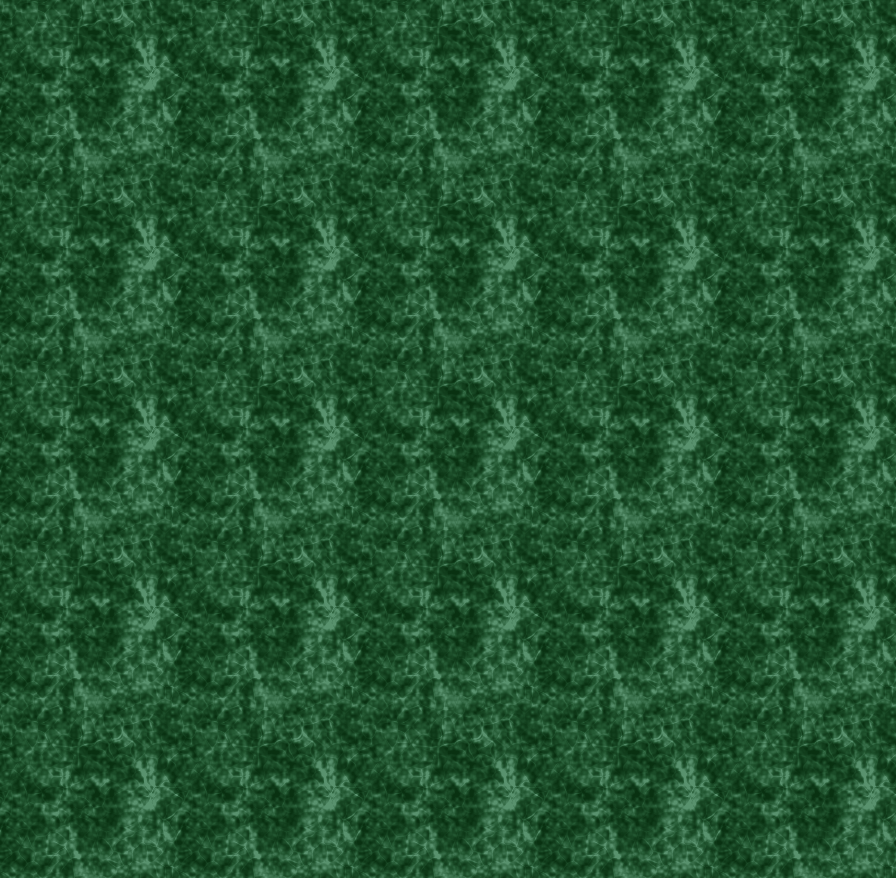
Give the GLSL for this texture, as a WebGL 1 fragment shader.

```glsl
precision highp float;
// Dark green marble made of one square tile repeated about five times each way.
// Wrapped value noise and cellular noise give the mottling, grain and crackle;
// soft blobs set light and dark areas, and warped segments draw the pale veins.
uniform vec2 u_resolution;

const float TILES_ACROSS = 4.979;
const vec3 DEEP_GREEN = vec3(0.06, 0.23, 0.10);
const vec3 MID_GREEN = vec3(0.14, 0.35, 0.20);
const vec3 PALE_GREEN = vec3(0.32, 0.54, 0.40);

vec2 hash2(vec2 cell, float seed) {
  vec2 k = vec2(dot(cell, vec2(127.1, 311.7)), dot(cell, vec2(269.5, 183.3)));
  return fract(sin(k + seed * 17.3) * 43758.5);
}

// Value noise that wraps after "count" cells, centred on zero
float mottle(vec2 p, float count, float seed) {
  vec2 g = p * count;
  vec2 i = floor(g);
  vec2 f = fract(g);
  f = f * f * (3.0 - 2.0 * f);
  float a = hash2(mod(i, count), seed).x;
  float b = hash2(mod(i + vec2(1.0, 0.0), count), seed).x;
  float c = hash2(mod(i + vec2(0.0, 1.0), count), seed).x;
  float d = hash2(mod(i + 1.0, count), seed).x;
  return mix(mix(a, b, f.x), mix(c, d, f.x), f.y) - 0.5;
}

// Wrapped cellular noise: distances to the nearest and second nearest points
vec2 cellular(vec2 p, float count, float seed) {
  vec2 g = p * count;
  vec2 i = floor(g);
  vec2 nearest = vec2(8.0);
  for (int y = -1; y <= 1; y++) {
    for (int x = -1; x <= 1; x++) {
      vec2 o = vec2(float(x), float(y));
      float d = length(o + hash2(mod(i + o, count), seed) - fract(g));
      nearest.y = min(nearest.y, max(nearest.x, d));
      nearest.x = min(nearest.x, d);
    }
  }
  return nearest;
}

// Thin bright lines along the borders of the cells
float crackle(vec2 p, float count, float width, float seed) {
  vec2 d = cellular(p, count, seed);
  return 1.0 - smoothstep(0.0, width * count, d.y - d.x);
}

// Shortest offset on the repeating tile
vec2 wrapOffset(vec2 d) {
  return d - floor(d + 0.5);
}

float blob(vec2 p, vec2 centre, vec2 radii) {
  vec2 d = wrapOffset(p - centre) / radii;
  return exp(-dot(d, d));
}

float vein(vec2 p, vec2 a, vec2 b, float width) {
  vec2 arm = 0.5 * (b - a);
  vec2 d = wrapOffset(p - 0.5 * (a + b));
  float along = clamp(dot(d, arm) / dot(arm, arm), -1.0, 1.0);
  float r = length(d - arm * along) / width;
  return exp(-r * r) * (1.0 - 0.4 * along * along);
}

// Broad light and dark areas
float regions(vec2 p) {
  float light = 0.20 * blob(p, vec2(0.80, 0.68), vec2(0.20, 0.24));
  light += 0.30 * blob(p, vec2(0.505, 0.88), vec2(0.045, 0.07));
  light += 0.26 * blob(p, vec2(0.835, 0.45), vec2(0.05, 0.06));
  light += 0.46 * blob(p, vec2(0.965, 0.215), vec2(0.04, 0.026));
  light += 0.40 * blob(p, vec2(0.58, 0.325), vec2(0.055, 0.022));
  float dark = 0.17 * blob(p, vec2(0.52, 0.57), vec2(0.11, 0.17));
  dark += 0.15 * blob(p, vec2(0.54, 0.19), vec2(0.16, 0.08));
  dark += 0.10 * blob(p, vec2(0.03, 0.46), vec2(0.12, 0.13));
  return light - dark;
}

// Main pale fractures
float fractures(vec2 p) {
  float v = 0.42 * vein(p, vec2(0.37, 0.28), vec2(0.40, 0.72), 0.012);
  v += 0.50 * vein(p, vec2(0.40, 0.70), vec2(0.48, 0.86), 0.012);
  v += 0.38 * vein(p, vec2(0.49, 0.84), vec2(0.48, 1.08), 0.014);
  v += 0.58 * vein(p, vec2(0.74, 0.18), vec2(0.84, 0.43), 0.014);
  v += 0.46 * vein(p, vec2(0.98, 0.24), vec2(0.85, 0.43), 0.011);
  v += 0.55 * vein(p, vec2(0.12, 0.54), vec2(0.37, 0.50), 0.013);
  v += 0.34 * vein(p, vec2(0.83, 0.45), vec2(0.62, 0.74), 0.010);
  v += 0.42 * vein(p, vec2(0.61, 0.80), vec2(0.66, 0.92), 0.011);
  return v + 0.36 * vein(p, vec2(0.27, 0.10), vec2(0.23, 0.23), 0.012);
}

void main() {
  // Tiles start at the top left corner
  vec2 fromTop = vec2(gl_FragCoord.x, u_resolution.y - gl_FragCoord.y);
  vec2 p = fract(fromTop / u_resolution.x * TILES_ACROSS);
  vec2 bend = vec2(mottle(p, 9.0, 1.0), mottle(p, 9.0, 2.0));
  bend += 0.6 * vec2(mottle(p, 23.0, 3.0), mottle(p, 23.0, 4.0));
  vec2 q = p + 0.04 * bend;
  // Mottling from coarse clouds down to fine grain
  float tone = 0.24 + regions(q);
  tone += 0.20 * mottle(q, 5.0, 5.0) + 0.36 * mottle(q, 12.0, 6.0);
  tone += 0.52 * mottle(q, 25.0, 7.0) + 0.62 * mottle(p, 50.0, 8.0);
  tone += 0.38 * (0.5 - cellular(p, 37.0, 9.0).x);
  // Broken veins and hairline crackle
  float wear = clamp(0.8 + 1.2 * mottle(p, 17.0, 10.0), 0.0, 1.2);
  float patchy = smoothstep(-0.15, 0.35, mottle(p, 7.0, 11.0));
  tone += wear * (fractures(q) + 0.32 * patchy * crackle(q, 7.0, 0.016, 12.0));
  tone += 0.18 * wear * crackle(q, 15.0, 0.012, 13.0);
  // Gather the darks, keep the highlights, then colour
  tone = clamp(mix(tone, 1.6 * tone * abs(tone), 0.4), -0.12, 1.10);
  vec3 colour = mix(DEEP_GREEN, MID_GREEN, min(tone / 0.38, 1.0));
  colour = mix(colour, PALE_GREEN, max((tone - 0.38) / 0.62, 0.0));
  gl_FragColor = vec4(colour, 1.0);
}
```
